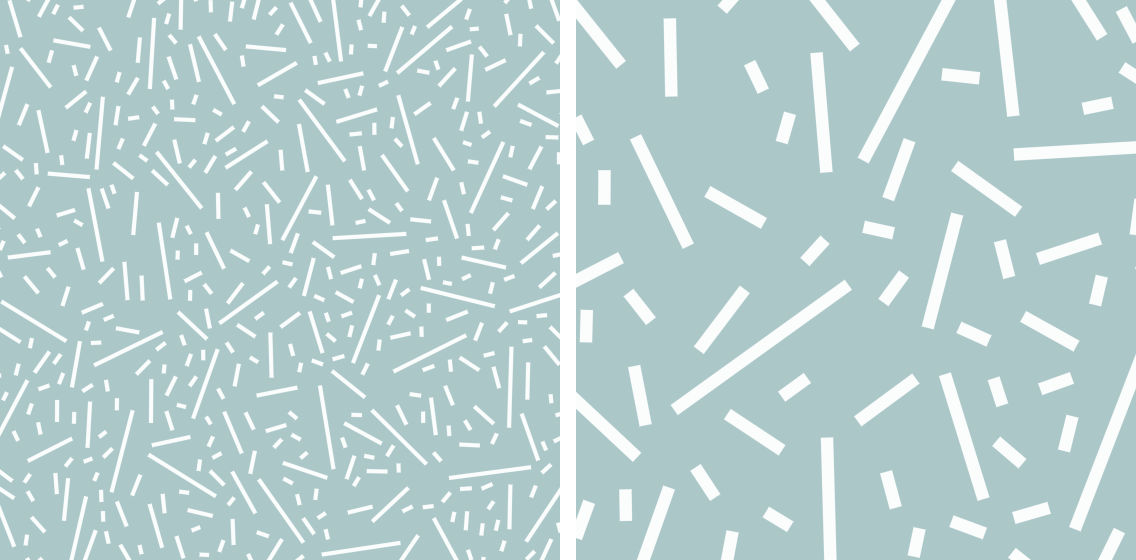
Left, the full canvas; right, a detail of the centre.
Write a Shadertoy shader that draws this pattern.

```glsl
#define GROUND vec3(0.67, 0.78, 0.784)
#define INK vec3(0.985, 0.993, 0.993)
#define HALF_WIDTH 0.0037
#define SPACING 0.0172
#define CELL_MARGIN 0.0080
#define UPRIGHT_BIAS 0.18
#define TRIES 2
#define SEED 17.0

// Per level: cell size, shortest dash, longest dash
const vec3 LEVELS[4] = vec3[4](
    vec3(0.172, 0.125, 0.154),
    vec3(0.105, 0.066, 0.089),
    vec3(0.064, 0.034, 0.048),
    vec3(0.037, 0.016, 0.023));

// A dash is its middle (xy) and its half-length vector (zw)
const vec4 NO_DASH = vec4(100.0, 100.0, 0.001, 0.0);

vec3 hash3(vec3 p) {
    p = fract(p * vec3(0.1031, 0.1030, 0.0973));
    p += dot(p, p.yxz + 33.33);
    return fract((p.xxy + p.yxx) * p.zyx);
}

mat2 gridTurn(int level) {
    float angle = 0.35 + 0.83 * float(level);
    float c = cos(angle), s = sin(angle);
    return mat2(c, s, -s, c);
}

vec2 gridPoint(vec2 p, int level) {
    return gridTurn(level) * p / LEVELS[level].x;
}

// Random dash that stays inside its own grid cell
vec4 candidate(vec2 cell, int level, int attempt) {
    vec3 spec = LEVELS[level];
    vec3 key = vec3(cell + 50.0, SEED + float(level * 11 + attempt * 5));
    vec3 r = hash3(key);
    float turn = 3.14159 * r.x;
    turn += UPRIGHT_BIAS * sin(2.0 * turn);
    float reach = 0.5 * mix(spec.y, spec.z, hash3(key + 71.0).x);
    vec2 arm = reach * vec2(cos(turn), sin(turn));
    mat2 grid = gridTurn(level);
    vec2 room = max(vec2(0.0), 0.5 * spec.x - abs(grid * arm) - CELL_MARGIN);
    vec2 middle = (cell + 0.5) * spec.x + (2.0 * r.yz - 1.0) * room;
    return vec4(middle * grid, arm);
}

float pointToDash(vec2 p, vec4 dash) {
    vec2 v = p - dash.xy;
    float t = clamp(dot(v, dash.zw) / dot(dash.zw, dash.zw), -1.0, 1.0);
    return length(v - t * dash.zw);
}

float cross2(vec2 a, vec2 b) { return a.x * b.y - a.y * b.x; }

bool tooClose(vec4 a, vec4 b) {
    vec2 v = b.xy - a.xy;
    if (length(v) > length(a.zw) + length(b.zw) + SPACING) return false;
    float k = abs(cross2(a.zw, b.zw));
    if (abs(cross2(v, a.zw)) < k && abs(cross2(v, b.zw)) < k) return true;
    float fromA = min(pointToDash(a.xy + a.zw, b), pointToDash(a.xy - a.zw, b));
    float fromB = min(pointToDash(b.xy + b.zw, a), pointToDash(b.xy - b.zw, a));
    return min(fromA, fromB) < SPACING;
}

// First of the four cells around a point
vec2 firstCell(vec2 p, int level) { return floor(gridPoint(p, level) - 0.5); }
vec2 corner(int i) { return vec2(i & 1, i >> 1); }

// Each level keeps only dashes that stay clear of all longer ones
vec4 longDash(vec2 cell) { return candidate(cell, 0, 0); }

bool hitsLong(vec4 dash) {
    vec2 cell = firstCell(dash.xy, 0);
    for (int i = 0; i < 4; i++)
        if (tooClose(dash, longDash(cell + corner(i)))) return true;
    return false;
}

vec4 mediumDash(vec2 cell) {
    for (int k = 0; k < TRIES; k++) {
        vec4 dash = candidate(cell, 1, k);
        if (!hitsLong(dash)) return dash;
    }
    return NO_DASH;
}

bool hitsMedium(vec4 dash) {
    vec2 cell = firstCell(dash.xy, 1);
    for (int i = 0; i < 4; i++)
        if (tooClose(dash, mediumDash(cell + corner(i)))) return true;
    return false;
}

vec4 shortDash(vec2 cell) {
    for (int k = 0; k < TRIES; k++) {
        vec4 dash = candidate(cell, 2, k);
        if (!hitsLong(dash) && !hitsMedium(dash)) return dash;
    }
    return NO_DASH;
}

bool hitsShort(vec4 dash) {
    vec2 cell = firstCell(dash.xy, 2);
    for (int i = 0; i < 4; i++)
        if (tooClose(dash, shortDash(cell + corner(i)))) return true;
    return false;
}

vec4 tinyDash(vec2 cell) {
    for (int k = 0; k < TRIES; k++) {
        vec4 dash = candidate(cell, 3, k);
        if (!hitsLong(dash) && !hitsMedium(dash) && !hitsShort(dash)) return dash;
    }
    return NO_DASH;
}

// Signed distance to a square-ended bar
float bar(vec2 p, vec4 dash) {
    float reach = length(dash.zw);
    vec2 along = dash.zw / reach, v = p - dash.xy;
    vec2 q = abs(vec2(dot(v, along), cross2(along, v))) - vec2(reach, HALF_WIDTH);
    return length(max(q, 0.0)) + min(max(q.x, q.y), 0.0);
}

void mainImage(out vec4 fragColor, in vec2 fragCoord) {
    vec2 p = fragCoord / iResolution.y;
    float d = bar(p, longDash(floor(gridPoint(p, 0))));
    d = min(d, bar(p, mediumDash(floor(gridPoint(p, 1)))));
    d = min(d, bar(p, shortDash(floor(gridPoint(p, 2)))));
    d = min(d, bar(p, tinyDash(floor(gridPoint(p, 3)))));
    float edge = 0.75 / iResolution.y;
    fragColor = vec4(mix(INK, GROUND, smoothstep(-edge, edge, d)), 1.0);
}
```
